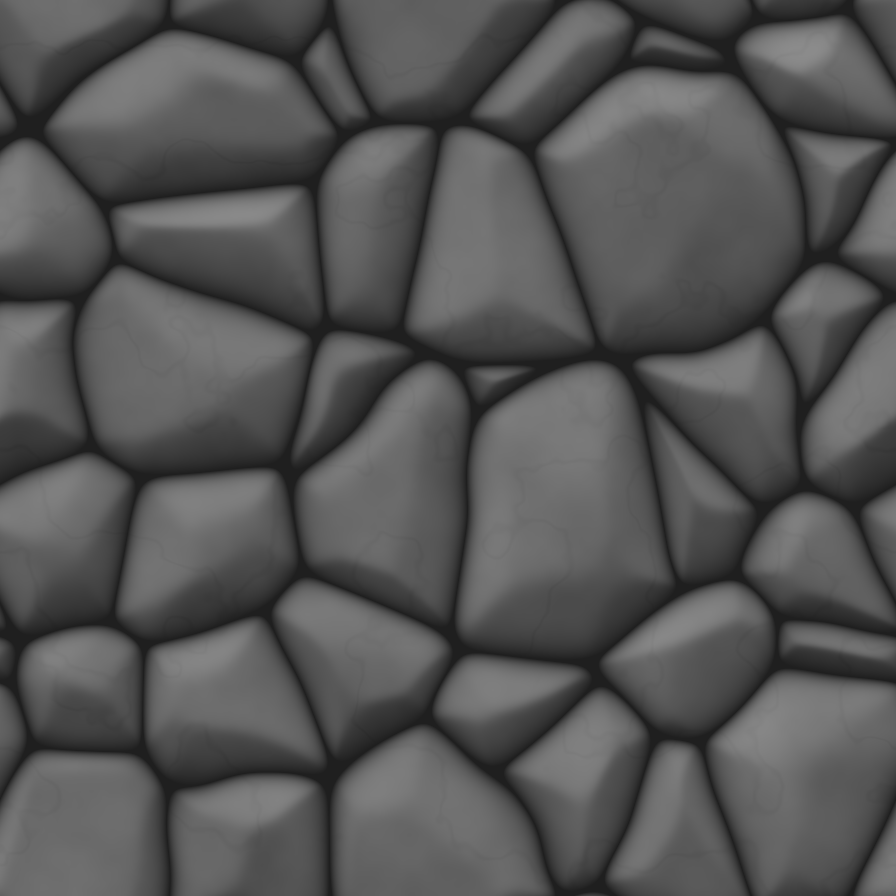
Write a WebGL 1 fragment shader that draws this texture.

```glsl
precision highp float;
// Tiling wall of grey boulders: a wrapped, weighted Voronoi diagram gives stones
// of mixed size. Each stone is a soft minimum of sloping facets and a tilted top,
// whose analytic gradient is lit from above; the joints fade into shadow.

uniform vec2 u_resolution;

const float CELLS = 6.0;

float hash(vec2 p) {
  return fract(sin(dot(p, vec2(127.1, 311.7))) * 43758.5453);
}

vec2 hash2(vec2 p) {
  return vec2(hash(p + 3.7), hash(p + 19.3));
}

// Wraps a whole-number lattice point, safe against rounding
vec2 wrap(vec2 c, float period) {
  return c - period * floor((c + 0.5) / period);
}

float noise(vec2 uv, float period, float seed) {
  vec2 p = uv * period;
  vec2 i = floor(p);
  vec2 f = fract(p);
  f = f * f * f * (f * (f * 6.0 - 15.0) + 10.0);
  float a = hash(wrap(i, period) + seed);
  float b = hash(wrap(i + vec2(1.0, 0.0), period) + seed);
  float c = hash(wrap(i + vec2(0.0, 1.0), period) + seed);
  float d = hash(wrap(i + 1.0, period) + seed);
  return mix(mix(a, b, f.x), mix(c, d, f.x), f.y);
}

float fbm(vec2 uv, float period, float seed) {
  float sum = 0.0;
  float amp = 0.5;
  for (int i = 0; i < 4; i++) {
    sum += amp * noise(uv, period, seed);
    period *= 2.0;
    amp *= 0.5;
  }
  return sum / 0.9375;
}

vec2 stoneSite(vec2 cell) {
  return cell + 0.05 + 0.9 * hash2(wrap(cell, CELLS));
}

float stoneWeight(vec2 cell) {
  float h = hash(wrap(cell, CELLS) + 41.9);
  return 0.8 * h * h;
}

void main() {
  vec2 uv = gl_FragCoord.xy / u_resolution;
  vec2 bend = vec2(noise(uv, 10.0, 5.1), noise(uv, 10.0, 8.6)) - 0.5;
  vec2 p = uv * CELLS + 0.12 * bend;
  vec2 base = floor(p);

  // Find the stone that owns this point
  float nearest = 100.0;
  vec2 home = base;
  for (int y = -2; y <= 2; y++) {
    for (int x = -2; x <= 2; x++) {
      vec2 cell = base + vec2(float(x), float(y));
      vec2 r = stoneSite(cell) - p;
      float power = dot(r, r) - stoneWeight(cell);
      if (power < nearest) {
        nearest = power;
        home = cell;
      }
    }
  }
  vec2 id = wrap(home, CELLS);
  vec2 site = stoneSite(home);

  // Start from the tilted top, then blend in one facet per neighbour
  vec2 tilt = (hash2(id + 61.0) - 0.5) * 0.36;
  float top = 0.22 + 0.14 * hash(id + 77.0) + dot(tilt, p - site);
  float facetSum = exp(-top / 0.022);
  vec2 gradient = tilt * facetSum;
  float edgeSum = 0.0;
  for (int y = -3; y <= 3; y++) {
    for (int x = -3; x <= 3; x++) {
      vec2 cell = base + vec2(float(x), float(y));
      vec2 other = stoneSite(cell);
      vec2 apart = site - other;
      float gap = length(apart);
      if (gap > 0.001) {
        vec2 r = other - p;
        float d = (dot(r, r) - stoneWeight(cell) - nearest) / (2.0 * gap);
        float slope = 0.3 + 0.55 * hash(id + wrap(cell, CELLS) * 7.31);
        float rim = exp(-d / 0.12);
        float share = exp(-(slope * d + 0.09 * (1.0 - rim)) / 0.022);
        facetSum += share;
        gradient += share * (slope + 0.75 * rim) * apart / gap;
        edgeSum += exp(-d / 0.045);
      }
    }
  }
  gradient /= facetSum;
  float edge = max(0.0, -0.045 * log(edgeSum + 1e-20));

  // Light from above and a little to the left
  float lit = dot(-gradient, vec2(-0.3, 0.95)) / sqrt(1.0 + dot(gradient, gradient));
  float shade = 0.395 + 0.25 * lit + 0.04 * (hash(id + 23.0) - 0.5);

  // Faint mottling and hairline veins
  shade += 0.07 * (fbm(uv, 12.0, 2.3) - 0.5);
  float vein = abs(fbm(uv, 9.0, 13.7) - 0.5);
  shade -= 0.014 * (1.0 - smoothstep(0.0, 0.03, vein));

  // Shadowed joints
  shade = mix(0.12, shade, 1.0 - exp(-edge / 0.06));
  gl_FragColor = vec4(vec3(shade), 1.0);
}
```
